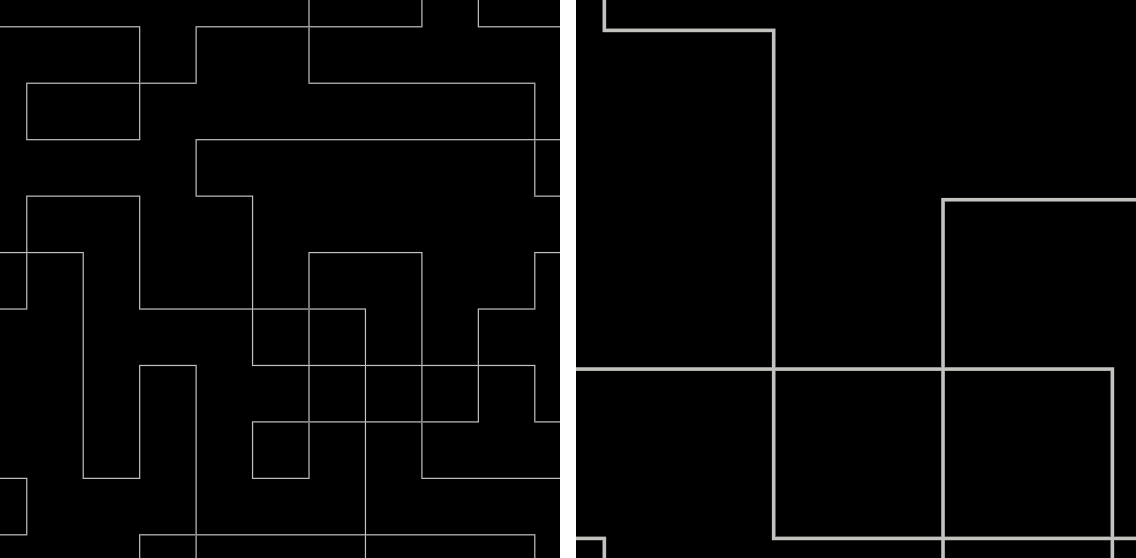
Left, the full canvas; right, a detail of the centre.
Reproduce this pattern procedurally as a WebGL 2 fragment shader.

```glsl
#version 300 es
precision highp float;

// Thin pale outlines on black: every cell of a square grid is randomly on or
// off, and a line is drawn along each edge where two neighbours differ.
// Each pixel looks only at the four edges meeting at its nearest grid corner.

uniform vec2 u_resolution;
out vec4 fragColor;

// Integer hash of a cell, reduced to a fair coin toss.
bool cellIsOn(vec2 cell) {
    uvec2 q = uvec2(ivec2(cell) + 64);
    uint h = q.x * 0x9E3779B1u + q.y * 0x85EBCA77u + 29u;
    h = (h ^ (h >> 16)) * 0x7FEB352Du;
    h = (h ^ (h >> 15)) * 0x846CA68Bu;
    return ((h ^ (h >> 16)) >> 31) == 1u;
}

// Share of a pixel lying inside an edge at the given signed distance.
float coverage(float inside, float pixel) {
    return clamp(0.5 + inside / pixel, 0.0, 1.0);
}

// Outline strength at p, with square joints where edges meet.
float outline(vec2 p, float pitch, float halfWidth, float pixel) {
    vec2 corner = round(p / pitch);
    vec2 offset = p - corner * pitch;
    vec2 arm = vec2(0.0, 1.0);
    vec2 quadrant = vec2(0.5);
    float strength = 0.0;

    // Turn a quarter at a time: up, left, down, right.
    for (int i = 0; i < 4; i++) {
        vec2 nextQuadrant = vec2(-quadrant.y, quadrant.x);
        if (cellIsOn(floor(corner + quadrant)) != cellIsOn(floor(corner + nextQuadrant))) {
            float across = abs(dot(offset, vec2(-arm.y, arm.x)));
            float along = dot(offset, arm);
            float line = coverage(halfWidth - across, pixel)
                       * coverage(halfWidth + along, pixel);
            strength = max(strength, line);
        }
        quadrant = nextQuadrant;
        arm = vec2(-arm.y, arm.x);
    }
    return strength;
}

void main() {
    // Canvas width is one unit; the grid starts slightly inside the lower left.
    float pixel = 1.0 / u_resolution.x;
    vec2 p = gl_FragCoord.xy * pixel - vec2(0.0478, 0.0414);

    float line = outline(p, 0.1008, 0.00108, pixel);
    vec3 lineColor = vec3(0.76, 0.76, 0.75);
    fragColor = vec4(lineColor * line, 1.0);
}
```
